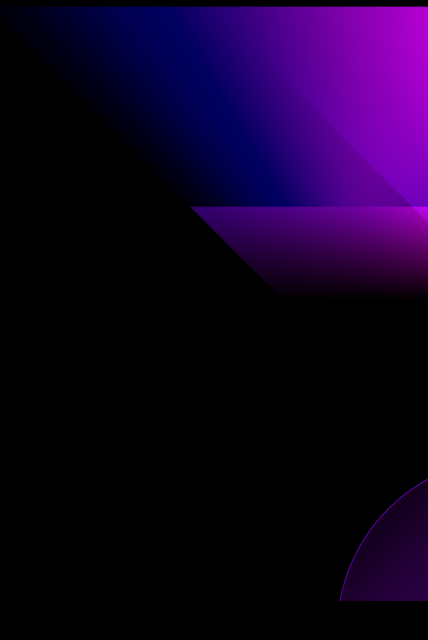
Give the GLSL for this background, as a Shadertoy shader.

```glsl
// Neon panels on black: a slanted band fading from navy to magenta, a glowing
// strip below it that dims downwards, and a rimmed disc cut off at the corner.
// Every part is a soft-edged mask over a gradient; lengths are canvas widths.

// Antialiased step: 1 where d is positive
float cover(float d) {
    return clamp(0.5 + d * iResolution.x, 0.0, 1.0);
}

// Colour ramp of the band, from its slanted side (0) to the right edge (1)
vec3 bandRamp(float t) {
    vec3 c = mix(vec3(0.0, 0.0, 0.03), vec3(0.0, 0.0, 0.37), smoothstep(-0.05, 0.41, t));
    c = mix(c, vec3(0.48, 0.0, 0.66), clamp((t - 0.40) / 0.39, 0.0, 1.0));
    return mix(c, vec3(0.71, 0.0, 0.83), clamp((t - 0.79) / 0.21, 0.0, 1.0));
}

void mainImage(out vec4 fragColor, in vec2 fragCoord) {
    // x runs right and y runs down from the top left corner
    vec2 p = vec2(fragCoord.x, iResolution.y - fragCoord.y) / iResolution.x;
    float top = 0.0156, fold = 0.483, stripEnd = 0.703;

    // Shared slanted side, and a second parallel edge further right
    float slant = p.x - p.y + 0.039;
    float inside = cover(slant * 0.7071);
    float sheen = cover((p.x - p.y - 0.480) * 0.7071);

    // Upper band: the ramp fans out between the slant and the right edge
    float t = clamp(slant / max(1.039 - p.y, 0.05), 0.0, 1.0);
    float depth = clamp(p.y / fold, 0.0, 1.0);
    depth *= depth;
    vec3 band = bandRamp(t);
    band = mix(band, vec3(0.25, 0.0, 0.50), 0.8 * depth * smoothstep(0.5, 1.0, t));
    band += sheen * depth * vec3(0.09, 0.0, 0.16);
    vec3 color = band * inside * cover(p.y - top) * cover(fold - p.y);

    // Lower strip: violet to magenta, fading to black
    float across = clamp((p.x - 0.445) / 0.555, 0.0, 1.0);
    float fade = clamp((stripEnd - p.y) / (stripEnd - fold), 0.0, 1.0);
    vec3 strip = mix(vec3(0.18, 0.0, 0.42), vec3(0.50, 0.0, 0.70), across);
    strip += vec3(0.18, 0.0, 0.10) * pow(across, 4.0);
    strip.b *= mix(0.8, 1.0, fade);
    strip += sheen * vec3(0.08, 0.02, 0.15);
    color += strip * fade * inside * cover(p.y - fold);

    // Disc: dim fill brightening to the lower right, with a hairline rim
    float edge = 0.407 - length(p - vec2(1.195, 1.477));
    float glow = smoothstep(1.95, 2.42, p.x + p.y);
    vec3 disc = mix(vec3(0.045, 0.0, 0.06), vec3(0.16, 0.0, 0.26), glow);
    float rim = 1.0 - smoothstep(0.0006, 0.0026, abs(edge));
    disc = mix(disc * cover(edge), vec3(0.30, 0.0, 0.50), rim);
    color += disc * cover(1.404 - p.y);

    fragColor = vec4(color, 1.0);
}
```
